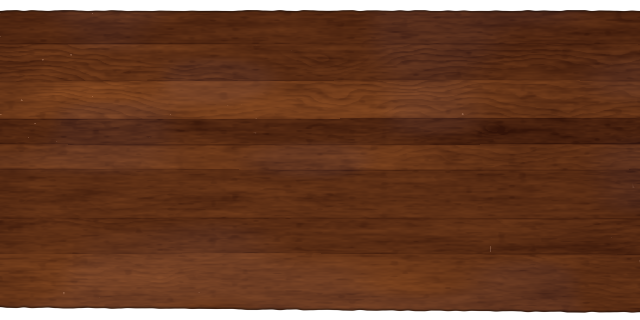
Write a Shadertoy shader that draws this texture.

```glsl
// A dark walnut board glued from horizontal staves, on a white ground.

// Integer hash of a lattice cell, 0..1
float hash(vec2 cell) {
    uvec2 q = uvec2(ivec2(cell)) * uvec2(1597334673u, 3812015801u);
    uint n = (q.x ^ q.y) * 1597334673u;
    n = (n ^ (n >> 15)) * 2246822519u;
    n ^= n >> 13;
    return float(n & 0xffffffu) / 16777215.0;
}

float noise(vec2 p) {
    vec2 i = floor(p), f = fract(p);
    f = f * f * (3.0 - 2.0 * f);
    return mix(mix(hash(i), hash(i + vec2(1, 0)), f.x),
               mix(hash(i + vec2(0, 1)), hash(i + vec2(1, 1)), f.x), f.y);
}

// Fractal noise, centred on zero
float fbm(vec2 p) {
    float sum = 0.0, amp = 0.5;
    for (int i = 0; i < 4; i++) {
        sum += amp * (noise(p) - 0.5);
        p = p * 2.03 + 17.3;
        amp *= 0.55;
    }
    return sum;
}

// Soft elliptical spot
float spot(vec2 p, vec2 centre, vec2 radius) {
    vec2 d = (p - centre) / radius;
    return exp(-dot(d, d));
}

// Wood brightness, 0 dark to 1 light
float woodTone(vec2 p) {
    const float seams[7] = float[](0.206, 0.318, 0.471, 0.549, 0.63, 0.747, 0.862);
    const float tones[8] = float[](0.60, 0.43, 0.46, 0.60, 0.38, 0.61, 0.48, 0.36);
    const float figures[8] = float[](0.35, 0.6, 0.3, 0.55, 0.3, 0.8, 0.9, 0.3);

    // Find the stave and the dark glue line beside it
    int stave = 0;
    float seam = 0.0;
    for (int i = 0; i < 7; i++) {
        float d = p.y - seams[i] - 0.002 * sin(p.x * 2.0 + float(i));
        if (d > 0.0) stave = i + 1;
        float strength = 0.25 + 0.75 * noise(vec2(p.x * 3.0, float(i) * 7.0));
        seam = max(seam, strength * smoothstep(0.005, 0.001, abs(d)));
    }
    vec2 q = p + vec2(float(stave) * 13.7, float(stave) * 5.1);

    // Growth rings: contours of a warped height, closed around the eye and knot
    float eye = spot(p, vec2(0.99, 0.805), vec2(0.15, 0.037));
    float knot = spot(p, vec2(1.54, 0.594), vec2(0.055, 0.022));
    float height = p.y + 0.16 * fbm(q * vec2(2.2, 6.0)) + 0.014 * fbm(q * vec2(16.0, 30.0))
                 + 0.075 * eye + 0.05 * knot;
    float ring = fract(height * 46.0);
    float line = smoothstep(0.25, 0.85, ring) * smoothstep(1.0, 0.85, ring);
    float figure = figures[stave] * smoothstep(0.25, 0.7, noise(q * vec2(2.5, 9.0)));
    figure = max(figure, max(eye, knot) * 0.8);

    // Stain, broad bands and fine fibres
    float tone = tones[stave] + 0.01;
    tone += 0.30 * fbm(q * vec2(1.6, 7.0)) + 0.30 * fbm(q * vec2(4.0, 40.0));
    tone += 0.13 * (noise(q * vec2(14.0, 150.0)) - 0.5);
    tone += 0.10 * (noise(q * vec2(50.0, 190.0)) - 0.5);
    tone -= 0.17 * figure * (line - 0.25);
    tone -= 0.16 * seam;

    // Short dark pores
    tone -= 0.10 * smoothstep(0.72, 0.95, noise(q * vec2(30.0, 110.0)));

    // Scattered dark blotches
    for (int i = 0; i < 16; i++) {
        float k = float(i);
        vec2 centre = vec2(2.0 * hash(vec2(k, 3)), 0.36 + 0.3 * hash(vec2(k, 8)));
        vec2 radius = vec2(0.025 + 0.06 * hash(vec2(k, 5)), 0.008 + 0.016 * hash(vec2(k, 6)));
        vec2 ragged = p + 0.05 * vec2(fbm(p * 14.0), 0.5 * fbm(p * 19.0 + 40.0));
        tone -= 0.15 * spot(ragged, centre, radius);
    }
    tone -= 0.22 * spot(p, vec2(0.72, 0.535), vec2(0.025, 0.012));
    tone -= 0.14 * spot(p, vec2(0.95, 0.595), vec2(0.25, 0.035));
    tone -= 0.15 * knot;

    // Worn glow on the left, shade toward the right and the far left edge
    tone += 0.13 * spot(p, vec2(0.35, 0.68), vec2(0.5, 0.06));
    tone += 0.08 * spot(p, vec2(0.5, 0.12), vec2(0.5, 0.1));
    tone -= 0.10 * smoothstep(1.2, 2.0, p.x) + 0.08 * smoothstep(0.15, 0.0, p.x);
    return clamp(tone, 0.0, 1.0);
}

void mainImage(out vec4 fragColor, in vec2 fragCoord) {
    vec2 p = fragCoord / iResolution.y;
    float across = fragCoord.x / iResolution.x;

    vec3 wood = mix(vec3(0.20, 0.075, 0.03), vec3(0.56, 0.31, 0.14), woodTone(p));
    wood += vec3(0.0, 0.012, 0.035) * smoothstep(0.4, 0.7, noise(p * vec2(3.0, 8.0) + 70.0));

    // A few pale scratches
    float scratch = smoothstep(0.965, 0.995, noise(p * vec2(45.0, 70.0) + 9.0));
    wood += 0.16 * scratch * step(0.7, noise(p * 5.0 + 31.0));

    // Slightly tilted board with rough, dark rims
    float rough = 0.003 * (noise(vec2(p.x * 40.0, 2.0)) - 0.5);
    float inside = min(p.y - mix(0.039, 0.023, across) + rough, 0.967 - p.y + rough);
    wood *= mix(0.55, 1.0, smoothstep(0.0, 0.009, inside));

    vec3 color = mix(vec3(1.0), wood, smoothstep(-0.002, 0.002, inside));
    fragColor = vec4(color, 1.0);
}
```
